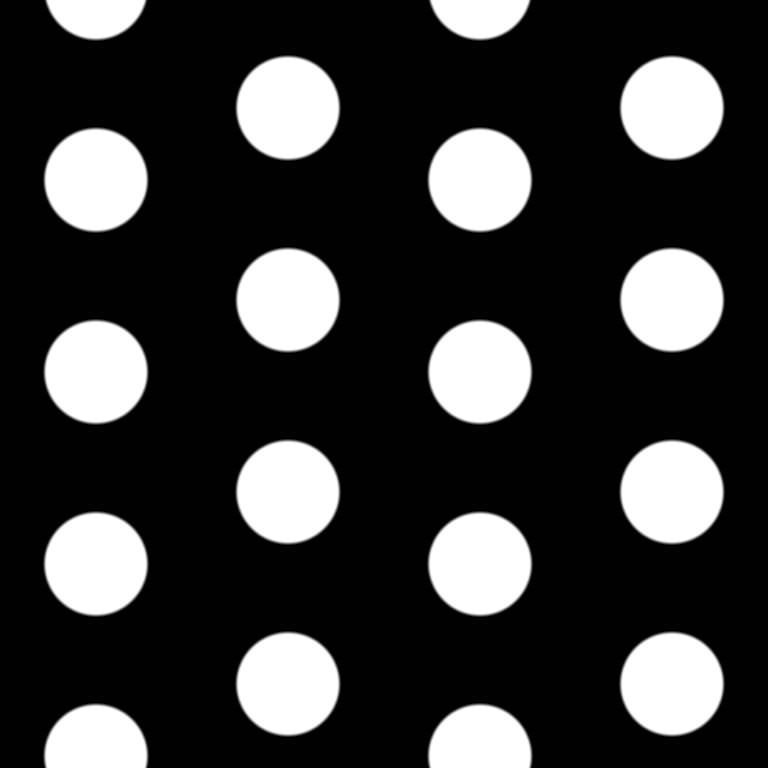
A WebGL 2 fragment shader for this pattern:

```glsl
#version 300 es
precision highp float;

uniform vec2 u_resolution;
out vec4 fragColor;

const float REPEATS = 4.0;          // columns across and dots down each column
const float DOT_RADIUS = 0.067;     // fraction of the canvas
const float EDGE_SOFTNESS = 0.003;  // half width of the soft rim
const float EVEN_HEIGHT = 0.0625;   // dot centre in even columns, in cells
const float ODD_HEIGHT = 0.4375;    // dot centre in odd columns, in cells
const vec3 GROUND_COLOR = vec3(0.0);
const vec3 DOT_COLOR = vec3(1.0);

// Signed distance to the nearest dot of this column, in canvas units
float dotDistance(vec2 uv) {
    vec2 cell = uv * REPEATS;
    float isOdd = mod(floor(cell.x), 2.0);
    float centerHeight = mix(EVEN_HEIGHT, ODD_HEIGHT, isOdd);
    vec2 offset = fract(vec2(cell.x, cell.y - centerHeight + 0.5)) - 0.5;
    return length(offset) / REPEATS - DOT_RADIUS;
}

void main() {
    vec2 uv = gl_FragCoord.xy / u_resolution;

    // Keep the rim at least one pixel wide on small canvases
    float pixel = 1.0 / min(u_resolution.x, u_resolution.y);
    float rim = max(EDGE_SOFTNESS, 0.5 * pixel);
    float coverage = 1.0 - smoothstep(-rim, rim, dotDistance(uv));

    fragColor = vec4(mix(GROUND_COLOR, DOT_COLOR, coverage), 1.0);
}
```
